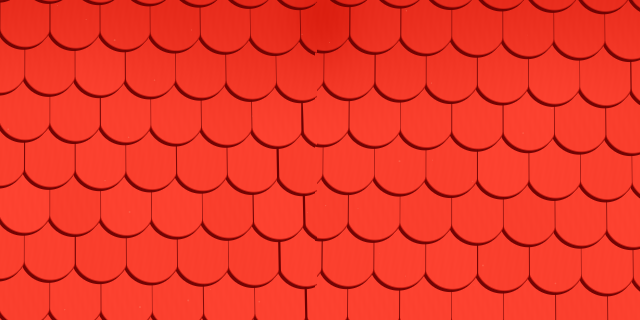
Write a WebGL 1 fragment shader that draws this texture.

```glsl
precision highp float;
// Red roof of overlapping round-ended tiles, with a splice down the middle.

uniform vec2 u_resolution;

// Lengths are in canvas heights; y runs downward from the top.
const float SPLICE_X = 0.992;
const vec2 PITCH_LEFT = vec2(0.1562, 0.0042);    // tile width at top, growth with y
const vec2 PITCH_RIGHT = vec2(0.1591, 0.0036);
const vec2 ORIGIN_LEFT = vec2(0.0, -0.005);      // joint position at top, drift with y
const vec2 ORIGIN_RIGHT = vec2(1.0938, -0.008);
const float RIGHT_FIRST_COLUMN = 7.0;
const vec3 ROWS_LEFT = vec3(0.0005, 0.1453, 0.025);   // start, spacing, slope
const vec3 ROWS_RIGHT = vec3(-0.016, 0.1469, 0.028);
const float ARC_DEPTH = 0.051;
const vec2 SHADOW_OFFSET = vec2(-0.0065, 0.007);
const float SHADOW_GROW = 0.0008;
const float RIM_WIDTH = 0.0045;
const float JOINT_WIDTH = 0.0014;
const float SPLICE_JOINT_WIDTH = 0.0035;
const float TILE_VARIATION = 0.016;

const vec3 BRIGHT_RED = vec3(0.985, 0.25, 0.18);
const vec3 DEEP_RED = vec3(0.90, 0.16, 0.10);
const vec3 RIM_RED = vec3(0.77, 0.10, 0.06);
const vec3 SHADOW_RED = vec3(0.42, 0.005, 0.005);
const vec3 CHIP_PINK = vec3(0.99, 0.48, 0.38);

float hash(vec2 p) {
  return fract(sin(dot(p, vec2(127.1, 311.7))) * 4375.85);
}

float cover(float d) {
  return clamp(0.5 - d * u_resolution.y, 0.0, 1.0);
}

vec3 rowLayout(float x) {
  return x < SPLICE_X ? ROWS_LEFT : ROWS_RIGHT;
}

// Column coordinate, depth below the row's lowest edge, tile width.
vec3 lattice(vec2 p, float row) {
  bool left = p.x < SPLICE_X;
  vec2 pitch = left ? PITCH_LEFT : PITCH_RIGHT;
  vec2 origin = left ? ORIGIN_LEFT : ORIGIN_RIGHT;
  float width = pitch.x + pitch.y * p.y;
  float column = (p.x - origin.x - origin.y * p.y) / width;
  column += (left ? 0.0 : RIGHT_FIRST_COLUMN) + 0.5 * mod(row + 1.0, 2.0);
  vec3 rows = rowLayout(p.x);
  return vec3(column, p.y - rows.x - rows.y * row - rows.z * p.x, width);
}

// Signed distance to the scalloped lower edge of a row.
float scallop(vec3 cell) {
  float halfWidth = 0.5 * cell.z;
  float radius = (halfWidth * halfWidth + ARC_DEPTH * ARC_DEPTH) / (2.0 * ARC_DEPTH);
  float x = (fract(cell.x) - 0.5) * cell.z;
  return length(vec2(x, max(cell.y + radius, 0.0))) - radius;
}

// Sparse paint chips: one possible fleck per noise cell.
float chips(vec2 p) {
  vec2 q = p * 13.0;
  vec2 id = floor(q);
  vec2 center = 0.2 + 0.6 * vec2(hash(id + 3.1), hash(id + 8.7));
  float radius = 0.003 * hash(id + 5.3);
  return step(0.86, hash(id)) * cover(length(fract(q) - center) / 13.0 - radius);
}

// Painted face: light from top to bottom, tint per tile, faint grain.
vec3 tileFace(vec2 p, vec2 id) {
  float light = smoothstep(-0.08, 0.42, p.y + 0.04 * sin(p.x * 4.0 + 1.0));
  vec2 stain = (p - vec2(1.01, 0.06)) / vec2(0.10, 0.14);
  light -= 0.45 * exp(-dot(stain, stain));
  vec3 face = mix(DEEP_RED, BRIGHT_RED, light);
  float grain = sin(p.x * 310.0 + 2.0 * sin(p.y * 23.0)) * sin(p.x * 97.0 + p.y * 41.0);
  face += TILE_VARIATION * (hash(id) - 0.5) + 0.004 * grain;
  return mix(face, CHIP_PINK, 0.45 * chips(p));
}

void main() {
  vec2 p = gl_FragCoord.xy / u_resolution.y;
  p.y = 1.0 - p.y;
  vec3 rows = rowLayout(p.x);
  float nearest = ceil((p.y - rows.x - rows.z * p.x) / rows.y);
  vec3 color = BRIGHT_RED;

  // Paint from the lower row to the upper row that overlaps it.
  for (int i = 0; i < 3; i++) {
    float row = nearest + 1.0 - float(i);
    vec3 cell = lattice(p, row);
    float edge = scallop(cell);

    // Shadow cast down and left onto the row below.
    float shade = scallop(lattice(p - SHADOW_OFFSET, row)) - SHADOW_GROW;
    color = mix(color, SHADOW_RED, 0.95 * cover(min(shade, edge - SHADOW_GROW)));

    // Face with its thick lower rim.
    vec3 tile = tileFace(p, vec2(floor(cell.x), row));
    tile = mix(tile, RIM_RED, 0.8 * smoothstep(-RIM_WIDTH, -0.001, edge));

    // Joints vary in strength; those beside the splice open toward the bottom.
    float joint = floor(cell.x + 0.5);
    float wear = hash(vec2(joint, row + 40.0));
    float open = step(0.82, p.x) * step(p.x, SPLICE_X) * smoothstep(0.25, 0.4, p.y);
    float width = mix(JOINT_WIDTH * (0.7 + 0.6 * wear), SPLICE_JOINT_WIDTH, open);
    float gap = abs(cell.x - joint) * cell.z - width;
    tile = mix(tile, SHADOW_RED, cover(gap) * mix(0.6 + 0.35 * wear, 1.0, open));

    color = mix(color, tile, cover(edge));
  }
  gl_FragColor = vec4(color, 1.0);
}
```
